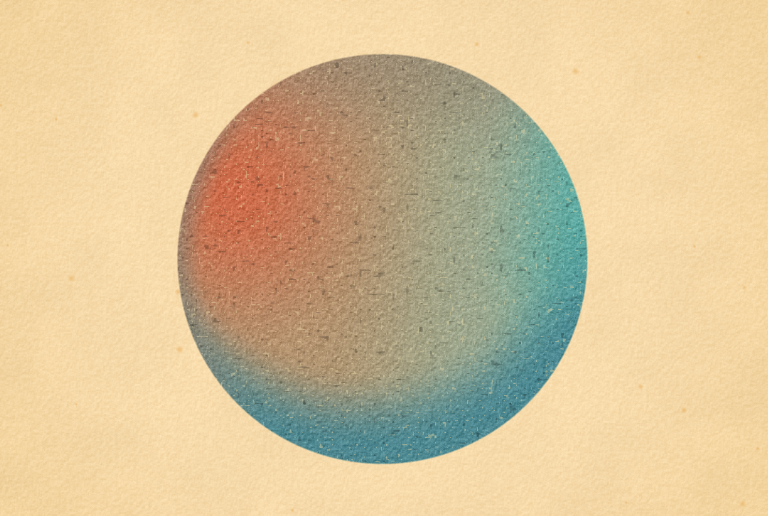
Write a Shadertoy shader that draws this background.

```glsl
// Grainy gradient disc, orange to teal, printed on warm cream paper.

float hash(vec2 p) {
    vec3 v = fract(p.xyx * vec3(0.1031, 0.1030, 0.0973));
    v += dot(v, v.yzx + 33.33);
    return fract((v.x + v.y) * v.z);
}

float noise(vec2 p) {
    vec2 cell = floor(p), f = fract(p);
    f = f * f * (3.0 - 2.0 * f);
    return mix(mix(hash(cell), hash(cell + vec2(1, 0)), f.x),
               mix(hash(cell + vec2(0, 1)), hash(cell + vec2(1, 1)), f.x), f.y);
}

// Sum of fine octaves, centred on zero
float paperGrain(vec2 p) {
    float sum = 0.0, weight = 0.45;
    for (int i = 0; i < 3; i++) {
        sum += weight * (noise(p) - 0.5);
        p = p * 1.8 + 17.3;
        weight *= 0.75;
    }
    return sum;
}

// Sparse soft stains, at most one per cell
float stains(vec2 p) {
    vec2 cell = floor(p);
    vec2 spot = 0.2 + 0.6 * vec2(hash(cell + 3.1), hash(cell + 8.7));
    float radius = mix(0.03, 0.09, hash(cell + 21.0));
    float present = step(0.84, hash(cell + 40.0));
    return present * (1.0 - smoothstep(0.0, radius, length(fract(p) - spot)));
}

// Colour inside the disc; q runs from -1 to 1 across it
vec3 discColor(vec2 q) {
    vec3 color = mix(vec3(0.69, 0.59, 0.45), vec3(0.61, 0.66, 0.56),
                     smoothstep(-0.3, 0.6, q.x - 0.1 * q.y));
    color = mix(color, vec3(0.58, 0.53, 0.45), 0.7 * smoothstep(0.4, 1.05, q.y));

    // Orange glow on the upper left
    vec2 glow = (q - vec2(-0.72, 0.32)) / vec2(0.48, 0.55);
    color = mix(color, vec3(0.81, 0.41, 0.28), 0.95 * exp(-dot(glow, glow)));

    // Teal on the right, deeper blue along the bottom
    float right = smoothstep(0.4, 1.0, q.x - 0.12 * abs(q.y));
    color = mix(color, vec3(0.36, 0.67, 0.64), right);
    float below = smoothstep(0.88, 1.27, length(q - vec2(-0.1, 0.35)));
    below *= smoothstep(0.35, -0.45, q.y);
    color = mix(color, vec3(0.29, 0.53, 0.57), 0.95 * below);

    // Grey shade hugging the left rim
    float rim = smoothstep(0.86, 1.02, length(q)) * smoothstep(-0.5, -0.95, q.x);
    return mix(color, vec3(0.53, 0.50, 0.44), 0.65 * rim);
}

void mainImage(out vec4 fragColor, in vec2 fragCoord) {
    vec2 p = (fragCoord - 0.5 * iResolution.xy) / iResolution.y;
    float grain = paperGrain(p * 170.0 + 400.0);
    float relief = grain - paperGrain((p + vec2(-0.002, 0.003)) * 170.0 + 400.0);

    // Paper with a slight warm falloff and faint mottling
    vec3 paper = mix(vec3(0.966, 0.856, 0.667), vec3(0.945, 0.825, 0.615),
                     smoothstep(0.45, 0.95, length(p)));
    paper += 0.02 * (noise(p * 14.0 + 60.0) - 0.5);
    paper += (0.05 * grain + 0.035 * relief) * vec3(0.7, 1.0, 1.4);
    paper = mix(paper, vec3(0.91, 0.69, 0.38), 0.55 * stains(p * 9.0 + 50.0));

    // Disc with embossed grain, pale flecks and dark pits
    vec2 q = (p - vec2(-0.003, -0.002)) / 0.397;
    vec3 disc = discColor(q) + 0.13 * grain + 0.11 * relief;
    float fleck = smoothstep(0.80, 0.97, noise(p * 210.0 + 700.0));
    float pit = smoothstep(0.82, 0.98, noise(p * vec2(110.0, 170.0) + 900.0));
    disc = mix(disc, vec3(0.90, 0.84, 0.64), 0.45 * fleck);
    disc *= 1.0 - 0.22 * pit;

    float edge = 1.2 / (0.397 * iResolution.y);
    float inside = 1.0 - smoothstep(-edge, edge, length(q) - 1.0);
    fragColor = vec4(clamp(mix(paper, disc, inside), 0.0, 1.0), 1.0);
}
```
